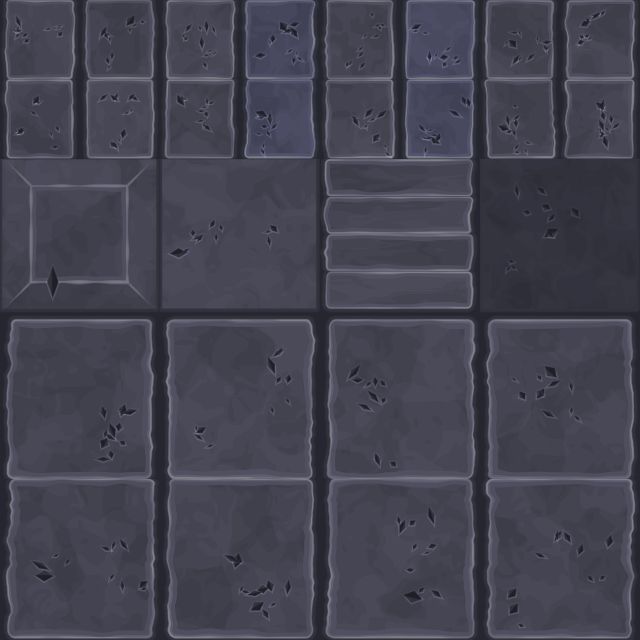
Give the GLSL for this texture, as a WebGL 1 fragment shader.

```glsl
precision highp float;
// Trim sheet of worn slate masonry: small bricks, four feature tiles and large slabs.
uniform vec2 u_resolution;

const vec3 SLATE = vec3(0.27, 0.27, 0.325);
const vec3 DARK_SLATE = vec3(0.205, 0.205, 0.25);
const vec3 GROOVE_EDGE = vec3(0.195, 0.195, 0.235);
const vec3 GROOVE_CORE = vec3(0.15, 0.15, 0.19);
const vec3 RIM_LIGHT = vec3(0.50, 0.50, 0.54);

float hash(vec2 p) { return fract(sin(dot(p, vec2(127.1, 311.7))) * 43758.5); }
vec2 hash2(vec2 p) { return vec2(hash(p), hash(p + 19.7)); }

float noise(vec2 p) {
  vec2 i = floor(p), f = fract(p);
  f = f * f * (3.0 - 2.0 * f);
  return mix(mix(hash(i), hash(i + vec2(1, 0)), f.x),
             mix(hash(i + vec2(0, 1)), hash(i + vec2(1, 1)), f.x), f.y);
}

float roundBox(vec2 p, vec2 halfSize, float radius) {
  vec2 q = abs(p) - halfSize + radius;
  return length(max(q, 0.0)) + min(max(q.x, q.y), 0.0) - radius;
}

// 1 where x is below the width, with a softened border
float within(float x, float width, float soft) {
  return 1.0 - smoothstep(width - soft, width + soft, x);
}

// Overlapping flat brush patches
vec3 painted(vec3 base, vec2 p, float seed) {
  vec2 w = p + 0.12 * vec2(noise(p * 9.0 + seed), noise(p * 9.0 - seed));
  float broad = noise(w * 4.0 + seed * 1.7);
  float fine = 0.65 * noise(w * 7.0 - seed) + 0.35 * noise(w * 21.0 + seed);
  float tone = 0.95 + 0.06 * smoothstep(0.42, 0.47, broad);
  tone += 0.05 * smoothstep(0.57, 0.6, fine) - 0.05 * within(fine, 0.33, 0.02);
  return base * tone;
}

// Stone with jagged sides and a worn pale rim, set in a dark groove
vec3 stone(vec2 p, vec2 halfSize, float rim, vec2 stretch, vec3 base, float seed, float aa) {
  float side = sign(p.x);
  float jag = noise(vec2(p.y * 9.0, seed + side * 5.0)) + 0.5 * noise(vec2(p.y * 27.0, seed - side));
  float d = roundBox(p + vec2(side * (jag - 0.75) * rim * 0.55, 0.0), halfSize, rim * 0.8);
  float wear = noise(p * 8.0 + seed);
  float rimmed = min(rim * 30.0, 1.0);
  vec3 col = painted(base, p * stretch, seed);
  col = mix(col, base * 1.15, rimmed * within(-d, rim * (0.5 + 0.7 * wear), 0.004));
  col = mix(col, base * 1.36, rimmed * within(-d, rim * (0.15 + 0.4 * wear), 0.004));
  float glint = 0.35 + 0.65 * smoothstep(0.2, 0.75, noise(p * 6.0 - seed));
  col = mix(col, RIM_LIGHT, rimmed * glint * within(-d, 0.006 + 0.009 * wear, 0.004));
  vec3 groove = mix(GROOVE_EDGE, GROOVE_CORE, smoothstep(0.012, 0.03, d));
  return mix(col, groove, smoothstep(-aa, aa, d));
}

// Diamond pit: dark facets with a pale lower lip
vec3 pit(vec3 col, vec2 p, vec2 size, float angle, float aa) {
  float c = cos(angle), s = sin(angle);
  vec2 q = vec2(c * p.x + s * p.y, c * p.y - s * p.x);
  float d = (abs(q.x) / size.x + abs(q.y) / size.y - 1.0) * size.x * size.y / length(size);
  float lip = within(d, 0.007, aa) * mix(0.25, 0.8, smoothstep(0.01, -0.01, p.y));
  col = mix(col, col * 1.6, lip);
  vec3 facet = mix(GROOVE_CORE * 0.8, GROOVE_EDGE, smoothstep(-aa, aa, q.y - 0.15 * size.y));
  return mix(col, facet, within(d, 0.0, aa));
}

// Pits gathered around three random centres
vec3 pits(vec3 col, vec2 p, vec2 halfSize, float size, float seed, float aa) {
  for (int i = 0; i < 11; i++) {
    float n = float(i);
    vec2 cluster = (hash2(vec2(mod(n, 3.0), seed)) - 0.5) * 1.35;
    vec2 spread = (hash2(vec2(n + 7.0, seed)) - 0.5) * 0.5;
    vec2 r = hash2(vec2(n + 31.0, seed));
    float len = size * (0.3 + 0.7 * r.x * r.x);
    vec2 shape = len * vec2(1.0, mix(0.35, 0.8, r.y * r.y));
    col = pit(col, p - (cluster + spread) * halfSize, shape, 6.28 * hash(r), aa);
  }
  return col;
}

// Raised square with mitred bevels and one large crack
vec3 bevelPanel(vec3 col, vec2 p, float aa) {
  vec2 a = abs(p);
  float m = max(a.x, a.y), wear = noise(p * 9.0);
  float bevel = smoothstep(0.3 - aa, 0.3 + aa, m) * within(m, 0.46, aa);
  col *= 1.0 + bevel * (a.y > a.x ? 0.06 * sign(p.y) : 0.03);
  float miter = within(abs(a.x - a.y), 0.009 * (1.3 - (m - 0.3) * 5.0), aa);
  col = mix(col, RIM_LIGHT, 0.6 * miter * bevel * within(m, 0.41, 0.06));
  col = mix(col, SLATE * 1.2, 0.7 * within(abs(m - 0.29), 0.012 + 0.018 * wear, 0.004));
  col = mix(col, RIM_LIGHT, (0.3 + 0.6 * wear) * within(abs(m - 0.3), 0.004 + 0.007 * wear, 0.004));
  return pit(col, p - vec2(-0.165, -0.3), vec2(0.1, 0.036), 1.57, aa);
}

void main() {
  vec2 p = gl_FragCoord.xy / u_resolution * 4.0;
  float aa = 4.0 / min(u_resolution.x, u_resolution.y);
  vec2 cell = floor(p), halfSize = vec2(0.453, 0.5), stretch = vec2(1.0);
  vec2 center = vec2(cell.x + 0.505, 0.0);
  float rim = 0.055, pitSize = 0.062;
  vec3 base = SLATE;
  bool panel = false;

  if (p.y < 2.035) {            // large slabs, 4 by 2
    cell.y = step(1.008, p.y);
    center.y = 0.51 + 0.995 * cell.y;
  } else if (p.y < 3.008) {     // feature tiles: panel, plain, planks, dark
    bool planks = cell.x == 2.0;
    panel = cell.x == 0.0;
    cell.y = planks ? 4.0 + clamp(floor((p.y - 2.07) / 0.234), 0.0, 3.0) : 3.0;
    center = vec2(cell.x + 0.495, planks ? 2.187 + 0.234 * (cell.y - 4.0) : 2.538);
    halfSize = planks ? vec2(0.458, 0.117) : vec2(0.482, 0.467);
    if (planks) stretch = vec2(0.45, 2.0);
    rim = planks ? 0.04 : 0.0;
    pitSize = planks || panel ? 0.0 : 0.06;
    if (cell.x == 3.0) base = DARK_SLATE;
  } else {                      // small bricks, 8 by 2
    cell = vec2(floor(p.x * 2.0), 10.0 + step(3.505, p.y));
    center = vec2(cell.x * 0.5 + 0.25, 3.2575 + 0.495 * (cell.y - 10.0));
    halfSize = vec2(0.212, 0.2475);
    rim = 0.032;
    pitSize = 0.042;
    if (cell.x == 3.0 || cell.x == 5.0) base *= vec3(1.03, 1.03, 1.12);
  }

  float seed = dot(cell, vec2(3.7, 5.3)) + 1.9;
  vec2 local = p - center;
  base *= 0.97 + 0.06 * hash(cell);
  vec3 col = stone(local, halfSize, rim, stretch, base, seed, aa);
  if (panel) col = bevelPanel(col, local, aa);
  if (pitSize > 0.0) col = pits(col, local, halfSize, pitSize, seed, aa);
  gl_FragColor = vec4(col, 1.0);
}
```
